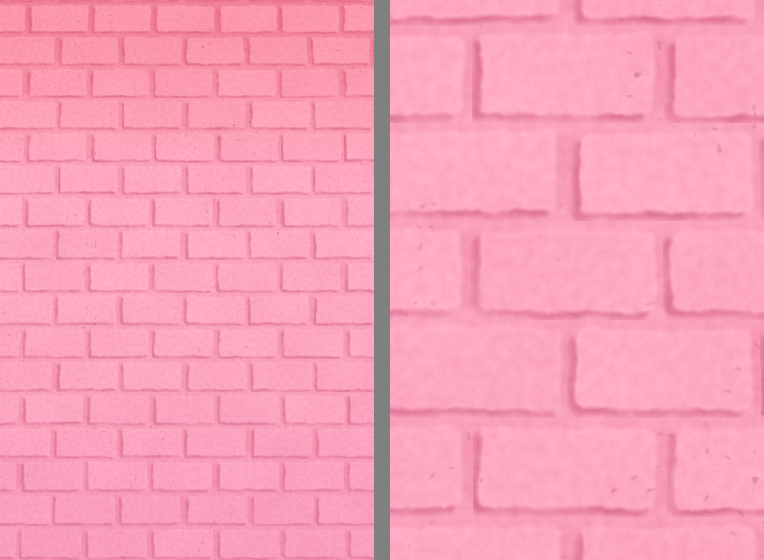
Left: the whole. Right: its middle third, enlarged.
This texture is drawn by a Shadertoy shader. Its source:

```glsl
// A painted pink brick wall in running bond, with soft joint shadows and worn paint.

const float ROW_HEIGHT = 0.05666;          // top row, as a fraction of canvas height
const float ROW_GROWTH = 0.00185;          // rows grow slightly towards the bottom
const float TOP_GAP = 0.0048;              // mortar strip above the first row
const vec2 JOINT = vec2(0.086, 0.082);     // half joint widths, in row heights
const vec2 SHADOW_SHIFT = vec2(-0.080, 0.065);

const vec3 PAINT_TOP = vec3(0.988, 0.590, 0.668);
const vec3 PAINT_MIDDLE = vec3(0.996, 0.663, 0.758);
const vec3 PAINT_BOTTOM = vec3(0.980, 0.622, 0.740);
const vec3 SHADE_TOP = vec3(0.89, 0.42, 0.51);
const vec3 SHADE_BOTTOM = vec3(0.88, 0.47, 0.60);
const vec3 MORTAR_TINT = vec3(0.975, 0.915, 0.935);
const vec3 PIT_COLOUR = vec3(0.70, 0.36, 0.46);

vec2 hash2(vec2 p) {
    vec3 q = fract(p.xyx * vec3(0.1031, 0.1030, 0.0973));
    q += dot(q, q.yzx + 33.33);
    return fract((q.xx + q.yz) * q.zy);
}

float cornerSlope(vec2 cell, vec2 corner, vec2 f) {
    float angle = 6.2832 * hash2(cell + corner).x;
    return dot(vec2(cos(angle), sin(angle)), f - corner);
}

// Gradient noise, roughly -0.7 to 0.7
float gradientNoise(vec2 p) {
    vec2 i = floor(p), f = p - i;
    vec2 w = f * f * f * (f * (f * 6.0 - 15.0) + 10.0);
    float low = mix(cornerSlope(i, vec2(0, 0), f), cornerSlope(i, vec2(1, 0), f), w.x);
    float high = mix(cornerSlope(i, vec2(0, 1), f), cornerSlope(i, vec2(1, 1), f), w.x);
    return mix(low, high, w.y);
}

float fbm(vec2 p) {
    float sum = 0.0, gain = 0.5;
    for (int i = 0; i < 4; i++) {
        sum += gain * gradientNoise(p);
        p = p * 2.03 + 17.3;
        gain *= 0.5;
    }
    return sum;
}

float roundedBox(vec2 p, vec2 halfSize, float radius) {
    vec2 d = abs(p) - halfSize + radius;
    return length(max(d, 0.0)) + min(max(d.x, d.y), 0.0) - radius;
}

float coverage(float d, float blur) {
    return 1.0 - smoothstep(-blur, blur, d);
}

// Three-stop vertical blend of the paint
vec3 paintAt(float depth) {
    vec3 upper = mix(PAINT_TOP, PAINT_MIDDLE, smoothstep(0.02, 0.38, depth));
    return mix(upper, PAINT_BOTTOM, smoothstep(0.50, 1.0, depth));
}

void mainImage(out vec4 fragColor, in vec2 fragCoord) {
    float depth = 1.0 - fragCoord.y / iResolution.y;
    float x = (fragCoord.x - 0.494 * iResolution.x) / iResolution.y;
    vec2 wall = vec2(x, depth - TOP_GAP) / ROW_HEIGHT;
    wall.y *= 1.0 - ROW_GROWTH * wall.y;
    float pixel = 1.0 / (ROW_HEIGHT * iResolution.y);

    // Running bond; bricks widen slightly towards the bottom
    float row = floor(wall.y);
    float brickLength = mix(1.975, 2.075, depth);
    float rowShift = 0.03 * (hash2(vec2(row, 41.0)).x - 0.3);
    float along = wall.x / brickLength + 0.5 * mod(row + 1.0, 2.0) + rowShift;
    vec2 id = vec2(floor(along), row);
    vec2 local = vec2((fract(along) - 0.5) * brickLength, fract(wall.y) - 0.5);

    // Per-brick size and position, with wobbly edges
    vec2 rnd = hash2(id + 70.0);
    vec2 rnd2 = hash2(id + 190.0);
    vec2 wobble = vec2(fbm(wall * 2.1), fbm(wall * 2.1 + 60.0)) * 0.08;
    vec2 p = local + wobble - (rnd - 0.5) * vec2(0.06, 0.02);
    p.y += p.x * (rnd2.x - 0.5) * 0.025;
    vec2 halfSize = vec2(0.5 * brickLength, 0.5) - JOINT - rnd2 * vec2(0.03, 0.015);
    float radius = mix(0.03, 0.11, rnd.y);
    float edge = roundedBox(p, halfSize, radius) + 0.035 * fbm(wall * 8.0);
    float castEdge = roundedBox(p - SHADOW_SHIFT, halfSize, radius);

    float face = coverage(edge, 0.025 + 0.6 * pixel);
    float shadow = coverage(castEdge, 0.04 + 0.6 * pixel) * (1.0 - face);
    float sideJoint = smoothstep(-0.04, 0.06, abs(p.x) - halfSize.x)
        * coverage(abs(p.y) - halfSize.y + 0.03, 0.06);

    // Paint, mortar and shadow
    vec3 paint = paintAt(depth);
    vec3 faceColour = paint * (1.0 + vec3(0.008, 0.03, 0.02) * (rnd2.y - 0.5));
    vec3 mortar = paint * mix(vec3(1.0), MORTAR_TINT, 0.5 + 0.6 * sideJoint);
    float topGrime = 1.0 - smoothstep(0.0, 0.20, depth);
    mortar *= 1.0 - vec3(0.03, 0.10, 0.08) * topGrime;
    vec3 colour = mix(mortar, faceColour, face);
    vec3 shade = mix(SHADE_TOP, SHADE_BOTTOM, smoothstep(0.0, 0.5, depth));
    float shadowWear = clamp(0.76 + 1.5 * fbm(wall * 1.5 + 9.0), 0.2, 1.0);
    colour = mix(colour, shade, shadow * shadowWear);

    // Pale lip along the lower left edge of each face
    float lip = face * smoothstep(-0.09, -0.02, edge) * (1.0 - coverage(castEdge + 0.09, 0.05));
    colour += lip * vec3(0.005, 0.012, 0.010);

    // Rough paint, broad mottling and scattered pits, denser beside the joints
    float grain = fbm(wall * 8.0 + 30.0);
    float mottle = fbm(wall * 0.6 + 5.0);
    colour *= 1.0 + vec3(0.03, 0.11, 0.085) * grain + vec3(0.012, 0.07, 0.045) * mottle;
    float pitZone = smoothstep(0.05, 0.3, gradientNoise(wall * 0.8 + 23.0));
    pitZone = max(pitZone, 0.8 * smoothstep(-0.12, 0.0, edge) * sideJoint);
    float pits = smoothstep(0.36, 0.56, gradientNoise(wall * vec2(8.0, 9.0) + 11.0));
    colour = mix(colour, PIT_COLOUR, pits * pitZone * mix(0.5, 0.25, depth));

    fragColor = vec4(clamp(colour, 0.0, 1.0), 1.0);
}
```
